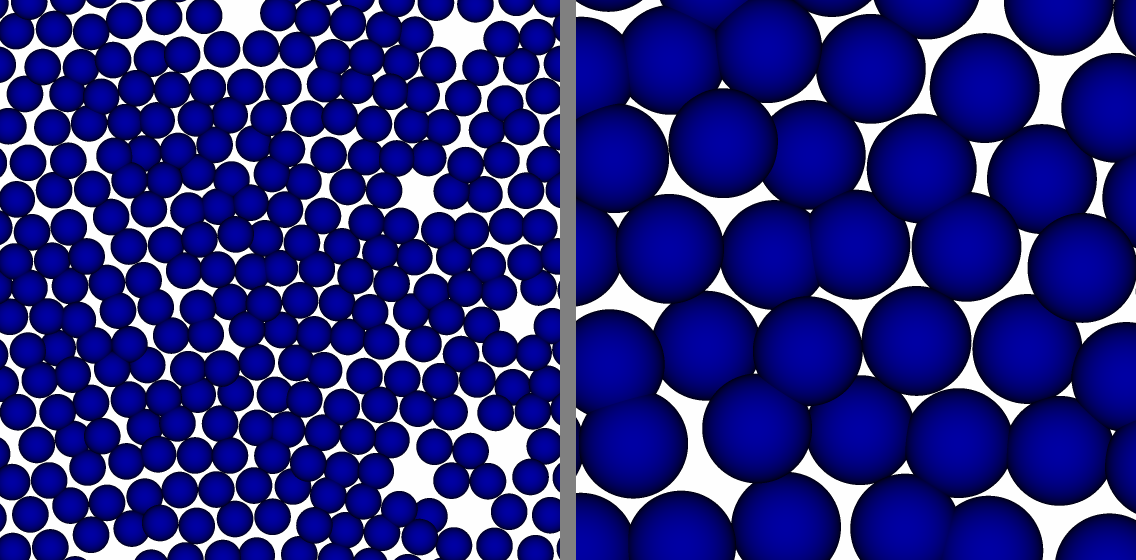
Left: the whole. Right: its middle third, enlarged.
This pattern is drawn by a Shadertoy shader. Its source:

```glsl
// Crowded layer of glossy-free dark blue spheres on white, loosely hexagonal with gaps and overlaps.

const vec3  BACKGROUND   = vec3(0.995);
const vec3  SPHERE_BLUE  = vec3(0.0, 0.0, 0.64);
const float RADIUS       = 0.0327;  // sphere radius, canvas height = 1
const float SPACING      = 0.0634;  // lattice spacing at the centre
const float LOOSENING    = 0.12;    // growth of the spacing towards the rim
const float JITTER       = 0.0075;  // random offset of each sphere
const float DEPTH_SPREAD = 0.035;   // random height, decides who overlaps whom
const float VACANCY      = 0.022;   // share of missing spheres
const float BEND         = 0.019;   // strength of the slow row bending
const float BEND_FREQ    = 7.0;
const int   AA           = 3;       // samples per pixel side

float hash(vec2 cell) {
    return fract(sin(dot(cell, vec2(127.1, 311.7))) * 43758.5453);
}

vec3 hash3(vec2 cell) {
    return vec3(hash(cell), hash(cell + 37.3), hash(cell + 71.9));
}

// Slow displacement that bends the rows and loosens the rim
vec2 displacement(vec2 p) {
    vec2 bend = BEND * sin(BEND_FREQ * p.yx + vec2(0.6, 2.1));
    vec2 ripple = 0.25 * BEND * sin(2.1 * BEND_FREQ * (p + 0.6 * p.yx) + vec2(4.0, 1.3));
    return bend + ripple + LOOSENING * p * dot(p, p);
}

// Undo the displacement by fixed-point iteration
vec2 toLattice(vec2 p) {
    vec2 q = p;
    for (int i = 0; i < 5; i++) q = p - displacement(q);
    return q;
}

// Hexagonal lattice: odd rows are shifted by half a step
vec2 latticePoint(vec2 cell) {
    float shift = 0.5 * mod(cell.y, 2.0);
    return SPACING * vec2(cell.x + shift, cell.y * 0.8660254);
}

// Colour of the topmost sphere at p, lit from the viewer
vec3 shade(vec2 p) {
    vec2 q = toLattice(p);
    float row = round(q.y / (SPACING * 0.8660254));
    float top = -1.0;
    vec3 colour = BACKGROUND;

    for (int j = -1; j <= 1; j++) {
        float y = row + float(j);
        float column = round(q.x / SPACING - 0.5 * mod(y, 2.0));
        for (int i = -1; i <= 1; i++) {
            vec2 cell = vec2(column + float(i), y);
            if (hash(cell + 113.7) < VACANCY) continue;

            vec3 rnd = hash3(cell) - 0.5;
            vec2 site = latticePoint(cell);
            vec2 centre = site + displacement(site) + 2.0 * JITTER * rnd.xy;

            vec2 offset = (p - centre) / RADIUS;
            float facing2 = 1.0 - dot(offset, offset);
            if (facing2 < 0.0) continue;

            float facing = sqrt(facing2);
            float height = RADIUS * facing + DEPTH_SPREAD * rnd.z;
            if (height > top) {
                top = height;
                colour = SPHERE_BLUE * facing;
            }
        }
    }
    return colour;
}

void mainImage(out vec4 fragColor, in vec2 fragCoord) {
    // Average a grid of samples for smooth edges
    vec3 sum = vec3(0.0);
    for (int y = 0; y < AA; y++) {
        for (int x = 0; x < AA; x++) {
            vec2 sub = (vec2(x, y) + 0.5) / float(AA) - 0.5;
            vec2 p = (fragCoord + sub - 0.5 * iResolution.xy) / iResolution.y;
            sum += shade(p);
        }
    }
    fragColor = vec4(sum / float(AA * AA), 1.0);
}
```
